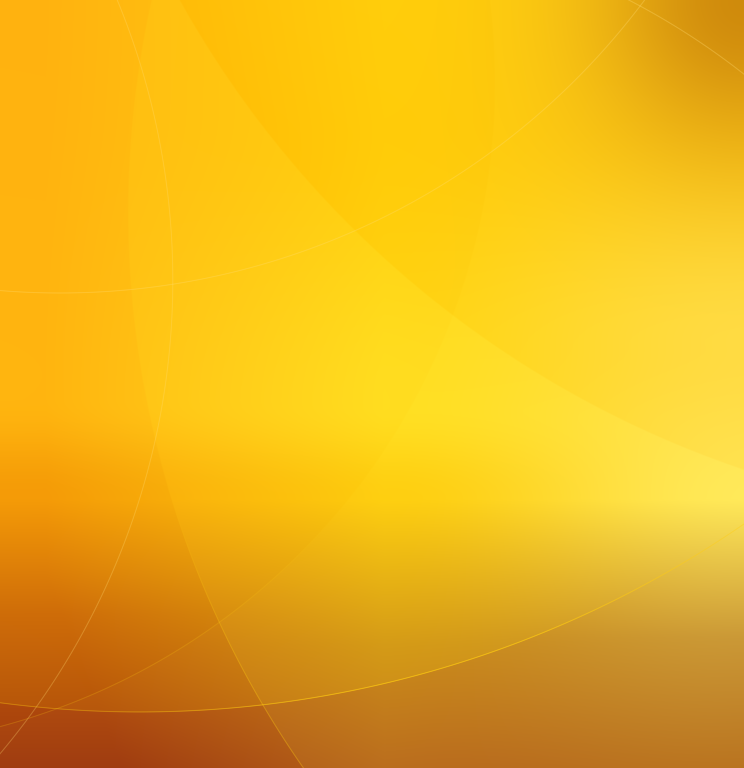
Reproduce this background procedurally as a WebGL 1 fragment shader.

```glsl
precision highp float;
// Warm golden backdrop: three vertical colour ramps blended across the width,
// tinted by large overlapping discs and traced with fine arcs of light.
// Lengths are in units of the canvas height.
uniform vec2 u_resolution;

// Signed distance to a circle, negative inside
float disc(vec2 p, vec2 center, float radius) {
  return length(p - center) - radius;
}

float inside(float d) {
  float px = 1.0 / u_resolution.y;
  return 1.0 - smoothstep(-px, px, d);
}

float hairline(float d) {
  return 1.0 - smoothstep(0.0, 0.0004 + 0.8 / u_resolution.y, abs(d));
}

float span(float a, float b, float x) {
  return clamp((x - a) / (b - a), 0.0, 1.0);
}

// Five colours, with the first at the bottom and the others at the stops
vec3 ramp(float y, vec4 stops, vec3 c0, vec3 c1, vec3 c2, vec3 c3, vec3 c4) {
  vec3 c = mix(c0, c1, span(0.0, stops.x, y));
  c = mix(c, c2, span(stops.x, stops.y, y));
  c = mix(c, c3, smoothstep(stops.y, stops.z, y));
  return mix(c, c4, smoothstep(stops.z, stops.w, y));
}

void main() {
  vec2 p = gl_FragCoord.xy / u_resolution.y;

  // Smooth colour field
  vec3 left = ramp(p.y, vec4(0.20, 0.35, 0.48, 1.0),
    vec3(0.66, 0.29, 0.05), vec3(0.81, 0.43, 0.04), vec3(0.96, 0.61, 0.03),
    vec3(1.0, 0.71, 0.06), vec3(1.0, 0.70, 0.06));
  vec3 middle = ramp(p.y, vec4(0.16, 0.35, 0.47, 0.85),
    vec3(0.75, 0.45, 0.09), vec3(0.82, 0.58, 0.08), vec3(0.99, 0.80, 0.06),
    vec3(1.0, 0.865, 0.13), vec3(1.0, 0.81, 0.06));
  vec3 right = ramp(p.y, vec4(0.17, 0.35, 0.55, 0.85),
    vec3(0.72, 0.44, 0.12), vec3(0.79, 0.59, 0.21), vec3(1.0, 0.91, 0.35),
    vec3(1.0, 0.87, 0.28), vec3(0.99, 0.79, 0.11));
  float westEnd = mix(0.16, 0.06, span(0.0, 0.25, p.y));
  vec3 color = mix(left, middle, span(westEnd, 0.50, p.x));
  color = mix(color, right, smoothstep(0.50, 0.99, p.x));

  // Shaded top right corner
  vec2 corner = p - vec2(0.97, 1.0);
  float shade = 0.85 * exp(-dot(corner, corner) / 0.035);
  color = mix(color, vec3(0.78, 0.50, 0.04), shade);

  // Large discs
  float westArc = disc(p, vec2(-0.732, 0.635), 0.957);
  float topArc = disc(p, vec2(0.078, 1.569), 0.9505);
  float upperDisc = disc(p, vec2(1.392, 1.644), 1.325);
  float westDisc = disc(p, vec2(-0.224, 0.893), 0.8685);
  float eastDisc = disc(p, vec2(1.430, 0.724), 1.263);
  float bowl = disc(p, vec2(0.182, 1.460), 1.387);
  float cornerArc = disc(p, vec2(0.3815, 0.156), 0.9505);
  float low = 1.0 - smoothstep(0.10, 0.45, p.y);

  float eastTint = inside(eastDisc) * exp(eastDisc * 3.0);
  color += vec3(0.01, 0.022, 0.008) * (1.0 + low) * eastTint;
  color -= vec3(0.002, 0.024, 0.035) * inside(upperDisc) * exp(upperDisc * 4.0);
  color -= vec3(0.003, 0.010, 0.012) * inside(westDisc) * exp(westDisc * 4.0);
  float underBowl = (1.0 - inside(bowl)) * (1.0 - smoothstep(0.55, 0.95, p.x));
  color += vec3(-0.035, -0.055, 0.012) * underBowl;

  // Fine arcs of light
  vec3 cream = vec3(1.0, 0.86, 0.45);
  vec3 gold = vec3(1.0, 0.80, 0.06);
  color = mix(color, cream, 0.27 * hairline(westArc));
  color = mix(color, cream, 0.29 * hairline(topArc));
  color = mix(color, cream, 0.30 * hairline(cornerArc));
  color = mix(color, gold, 0.20 * low * hairline(westDisc));
  color = mix(color, gold, 0.32 * low * hairline(eastDisc));
  float glint = smoothstep(0.1, 0.5, p.x) * (1.0 - smoothstep(0.65, 0.95, p.x));
  color = mix(color, gold, (0.35 + 0.30 * glint) * hairline(bowl));

  gl_FragColor = vec4(clamp(color, 0.0, 1.0), 1.0);
}
```
